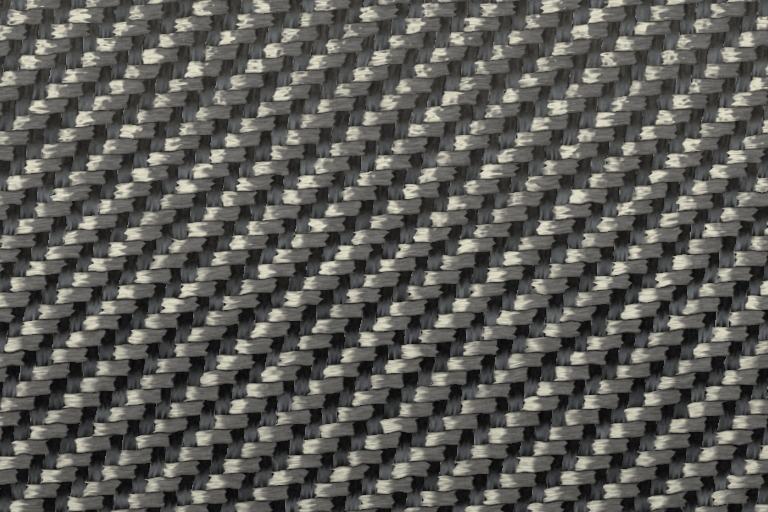
A WebGL 1 fragment shader for this texture:

```glsl
precision highp float;
// Carbon fibre cloth: slightly skewed 2x2 twill with glossy, streaky tows.
uniform vec2 u_resolution;

const float REPEAT = 4.0;        // tows per twill repeat
const float FLOAT_LENGTH = 2.36; // visible length of a weft float, in tows
const float OVERHANG = 0.18;     // how far a float spills over its first warp

const vec3 GAP_BLACK = vec3(0.05, 0.05, 0.052);
const vec3 WARP_DARK = vec3(0.07, 0.07, 0.07);
const vec3 WARP_WORN = vec3(0.225, 0.217, 0.2);
const vec3 WARP_SHEEN = vec3(0.36, 0.37, 0.375);
const vec3 WEFT_GRAY = vec3(0.42, 0.412, 0.397);
const vec3 WEFT_GLOSS = vec3(0.83, 0.82, 0.745);

float hash(vec2 p) {
  vec3 q = fract(vec3(p.xyx) * 0.1031);
  q += dot(q, q.yzx + 33.33);
  return fract((q.x + q.y) * q.z);
}

float noise(vec2 p) {
  vec2 cell = floor(p);
  vec2 f = fract(p);
  f = f * f * (3.0 - 2.0 * f);
  float low = mix(hash(cell), hash(cell + vec2(1.0, 0.0)), f.x);
  float high = mix(hash(cell + vec2(0.0, 1.0)), hash(cell + 1.0), f.x);
  return mix(low, high, f.y);
}

// Soft mask that is one between lo and hi.
float band(float x, float lo, float hi, float soft) {
  return smoothstep(lo - soft, lo + soft, x) * (1.0 - smoothstep(hi - soft, hi + soft, x));
}

// Skewed tow coordinates: x counts warp columns, y counts weft rows.
vec2 towSpace(vec2 p) {
  vec2 tow = vec2(33.5 * p.x - 3.1 * p.y - 0.55, 34.6 * p.y - 1.85 * p.x + 0.2);
  vec2 sway = vec2(noise(p * 5.0), noise(p * 5.0 + 19.0)) - 0.5;
  vec2 wobble = vec2(noise(p * 45.0), noise(p * 45.0 + 7.0)) - 0.5;
  return tow + 0.3 * sway + 0.16 * wobble + 40.0;
}

// Vertical tows: dark at the top of each float, bluish sheen at its foot.
vec3 warpColor(vec2 tow, float wear, float soft) {
  float column = floor(tow.x);
  float along = mod(tow.y - column + 3.0, REPEAT);
  float id = hash(vec2(column, floor((tow.y - column + 3.0) / REPEAT)));
  float fibre = noise(vec2(tow.x * 7.0, tow.y * 1.3));
  float sheen = band(along + 0.5 * (fibre - 0.5), 0.05, 1.0, 0.4);
  vec3 base = mix(WARP_DARK, WARP_WORN, wear) * (0.75 + 0.5 * fibre);
  vec3 color = mix(base, WARP_SHEEN * (0.8 + 0.4 * fibre), sheen * (0.6 + 0.4 * id));
  float tube = band(fract(tow.x), 0.04, 0.96, soft);
  // Stray fibres glint here and there along the tow edges.
  float glint = (1.0 - tube) * smoothstep(0.62, 0.9, noise(vec2(column * 3.0, tow.y * 2.5)));
  return mix(GAP_BLACK, color, 0.55 + 0.45 * tube) + 0.3 * glint;
}

// Horizontal tows: gloss near the left end, fading into gray.
vec3 weftColor(vec2 tow, float along, float id, float wear) {
  float fibre = noise(vec2(tow.x * 1.1, tow.y * 6.0));
  float thread = noise(vec2(tow.x * 2.0, tow.y * 11.0 + 5.0));
  float fray = noise(tow * vec2(3.5, 5.0));
  float ragged = (fibre - 0.5) * 0.6 + (fray - 0.5) * mix(0.25, 0.9, wear);
  float reach = 0.7 + 0.4 * id;
  float gloss = band(along + ragged, 0.05, reach, 0.34);
  gloss *= 0.72 + 0.28 * id + 0.5 * (thread - 0.5);
  vec3 gray = WEFT_GRAY * (0.8 + 0.16 * fibre + 0.22 * thread);
  gray *= 1.04 - 0.14 * along / FLOAT_LENGTH;
  float roundness = band(fract(tow.y) + 0.12 * (fray - 0.5), 0.04, 0.96, 0.2);
  return mix(gray, WEFT_GLOSS, clamp(gloss, 0.0, 1.0)) * (0.72 + 0.28 * roundness);
}

void main() {
  vec2 p = gl_FragCoord.xy / u_resolution.y;
  vec2 tow = towSpace(p);
  float soft = 0.07 + 18.0 / u_resolution.y;

  // Light rakes the upper cloth and lifts its shadows.
  float wear = smoothstep(0.3, 1.0, p.y + 0.15 * (noise(p * 4.0) - 0.5));

  // Each row starts its floats one column further right than the row below.
  float row = floor(tow.y);
  float offset = tow.x - row + OVERHANG;
  float along = mod(offset, REPEAT);
  float id = hash(vec2(floor(offset / REPEAT), row));
  float frayedEnd = 0.3 * (noise(vec2(row, tow.y * 5.0)) - 0.5);

  float over = band(along + frayedEnd, 0.15, FLOAT_LENGTH - 0.1 + 0.2 * id, soft);
  // The seam between rows opens and closes along the tow.
  float seam = 0.07 * noise(vec2(tow.x * 1.7, row));
  over *= band(fract(tow.y), seam - 0.02, 1.02 - seam, soft);

  // Floats cast a narrow shadow on the warp beside them.
  float shadow = 1.0 - 0.25 * band(along, FLOAT_LENGTH, FLOAT_LENGTH + 0.2, 0.15);
  vec3 warp = warpColor(tow, wear, soft) * shadow;
  vec3 weft = weftColor(tow, along, id, wear);
  vec3 color = mix(warp, weft, over);

  // Broad falloff of light and fine grain.
  color *= mix(0.94, 1.04, smoothstep(0.0, 0.6, p.y));
  color += 0.04 * (noise(p * 240.0) - 0.5);
  gl_FragColor = vec4(color, 1.0);
}
```
